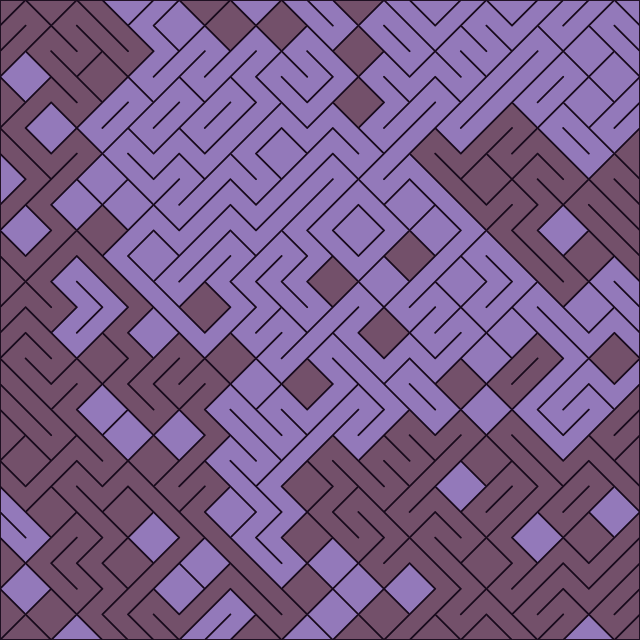
Reproduce this pattern procedurally as a Shadertoy shader.

```glsl
// A maze of diagonal strokes, one per grid cell, over patches of two colours.
// Grid corners split into two sublattices; each carries a tint flag, and a cell's
// stroke is chosen so that it always runs along the border between two tints.

const float CELLS = 25.0;        // cells along the canvas height
const float LINE_WIDTH = 0.070;  // in cells
const vec3 LILAC = vec3(0.575, 0.475, 0.730);
const vec3 PLUM = vec3(0.450, 0.315, 0.415);
const vec3 INK = vec3(0.095, 0.040, 0.110);

float hash(vec2 p, float seed) {
    vec3 q = fract(vec3(p.xyx + seed) * vec3(0.1031, 0.1030, 0.0973));
    q += dot(q, q.yzx + 33.33);
    return fract((q.x + q.y) * q.z);
}

bool isEven(vec2 p) {
    return mod(p.x + p.y, 2.0) < 0.5;
}

// Broad patches from layered sines, broken up by single squares and slanted bars.
bool patchTint(vec2 corner) {
    vec2 p = corner / CELLS;
    float broad = dot(p - 0.5, vec2(0.5, 0.8))
                + 0.35 * sin(7.0 * p.x - 1.6)
                + 0.15 * sin(11.0 * p.y + 4.0 * p.x);
    vec2 bar = vec2(floor((corner.x + corner.y) / 6.0), corner.x - corner.y);
    float grain = 0.45 * hash(corner, 3.7) + 0.45 * hash(bar, 41.3) - 0.45;
    return broad + grain + 0.07 > 0.0;
}

// Lone squares on the odd sublattice, allowed only inside a uniform patch.
bool squareTint(vec2 corner) {
    if (hash(corner, 17.9) > 0.13) return false;
    bool left = patchTint(corner - vec2(1, 0));
    return left == patchTint(corner + vec2(1, 0))
        && left == patchTint(corner - vec2(0, 1))
        && left == patchTint(corner + vec2(0, 1));
}

// True if the stroke of a cell rises from lower left to upper right.
bool strokeRises(vec2 cell) {
    bool evenRises = isEven(cell);
    vec2 shift = evenRises ? vec2(0) : vec2(1, 0);
    vec2 evenA = cell + shift, evenB = cell + 1.0 - shift;
    vec2 oddA = cell + vec2(1, 0) - shift, oddB = cell + vec2(0, 1) + shift;
    if (patchTint(evenA) != patchTint(evenB)) return !evenRises;
    if (squareTint(oddA) != squareTint(oddB)) return evenRises;
    return hash(cell, 73.1) < 0.5;
}

float segmentDistance(vec2 p, vec2 a, vec2 b) {
    vec2 ab = b - a;
    return length(p - a - ab * clamp(dot(p - a, ab) / dot(ab, ab), 0.0, 1.0));
}

// Distance to the closest stroke among the four cells around p.
float mazeDistance(vec2 p) {
    vec2 base = floor(p - 0.5);
    float nearest = 1.0;
    for (int i = 0; i < 4; i++) {
        vec2 cell = base + vec2(i % 2, i / 2);
        vec2 lift = strokeRises(cell) ? vec2(0, 1) : vec2(1, 0);
        nearest = min(nearest, segmentDistance(p, cell + vec2(0, lift.x), cell + vec2(1, lift.y)));
    }
    return nearest;
}

// Closest corner of the cell holding p, on the even or the odd sublattice.
vec2 nearestCorner(vec2 p, bool even) {
    vec2 cell = floor(p), f = p - cell;
    if (isEven(cell) == even) return cell + (f.x + f.y > 1.0 ? vec2(1) : vec2(0));
    return cell + (f.x > f.y ? vec2(1, 0) : vec2(0, 1));
}

void mainImage(out vec4 fragColor, in vec2 fragCoord) {
    float pixel = CELLS / iResolution.y;
    vec2 p = fragCoord * pixel;
    vec2 size = iResolution.xy * pixel;

    // Fill
    bool lilac = patchTint(nearestCorner(p, true)) != squareTint(nearestCorner(p, false));
    vec3 color = lilac ? LILAC : PLUM;

    // Strokes and outer frame
    vec2 edge = min(p, size - p);
    float d = min(mazeDistance(p), min(edge.x, edge.y)) - 0.5 * LINE_WIDTH;
    color = mix(INK, color, smoothstep(-0.6 * pixel, 0.6 * pixel, d));

    fragColor = vec4(color, 1.0);
}
```
